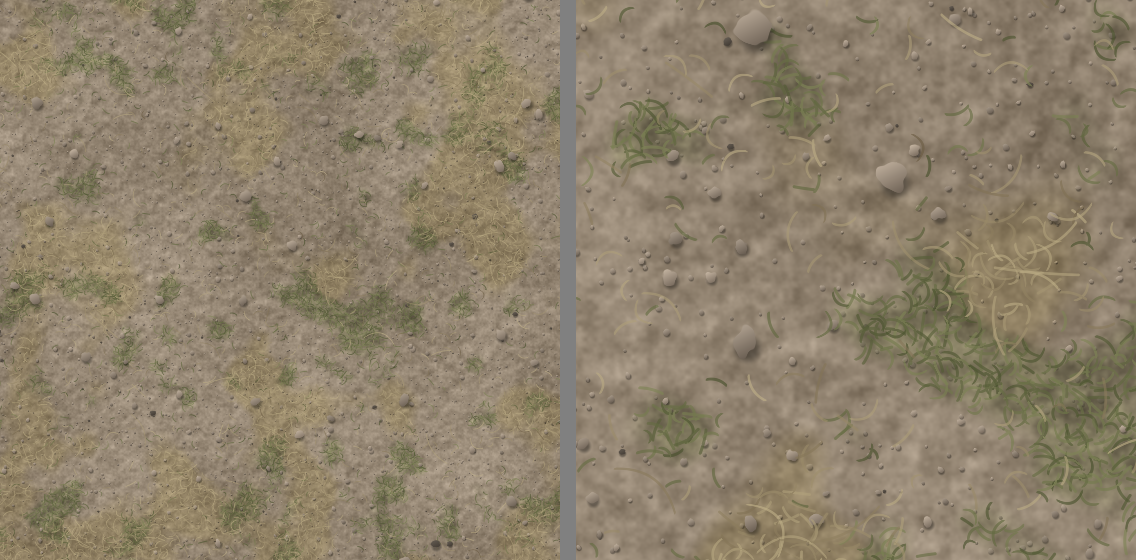
Left, the full canvas; right, a detail of the centre.
This texture is drawn by a WebGL 2 fragment shader. Its source:

```glsl
#version 300 es
precision highp float;
// Dry trodden soil with pebbles, scattered straw and small tufts of grass.

uniform vec2 u_resolution;
out vec4 fragColor;

const vec2 LIGHT = vec2(-0.45, 0.89);

float hash(vec2 p) {
    return fract(sin(dot(p, vec2(127.1, 311.7))) * 43758.5453);
}

float noise(vec2 p) {
    vec2 i = floor(p), f = fract(p);
    f = f * f * (3.0 - 2.0 * f);
    return mix(mix(hash(i), hash(i + vec2(1, 0)), f.x),
               mix(hash(i + vec2(0, 1)), hash(i + vec2(1, 1)), f.x), f.y);
}

float fbm(vec2 p) {
    float sum = 0.0, amp = 0.533;
    for (int i = 0; i < 4; i++) {
        sum += amp * noise(p);
        p = mat2(1.6, 1.2, -1.2, 1.6) * p + 7.3;
        amp *= 0.5;
    }
    return sum;
}

mat2 rotation(float a) {
    return mat2(cos(a), sin(a), -sin(a), cos(a));
}

// Patchy density of plants, 0 on bare soil to 1 inside a clump
float clump(vec2 p, float freq, float low) {
    vec2 q = rotation(0.6) * p * freq + freq * 3.7;
    return smoothstep(low, low + 0.2, 0.65 * noise(q) + 0.35 * noise(q * 2.3 + 5.1));
}

// Curved strands rooted in clumps: x is coverage, y a random tone
vec2 strands(vec2 p, float cells, vec2 halfSize, float freq, float low, float stray, float seed) {
    float blur = 0.6 / u_resolution.y;
    vec2 result = vec2(0.0, 0.5);
    for (int j = -1; j <= 1; j++)
    for (int i = -1; i <= 1; i++) {
        vec2 cell = floor(p * cells) + vec2(i, j);
        vec2 id = cell + seed;
        vec2 root = (cell + vec2(hash(id), hash(id + 31.7))) / cells;
        if (hash(id + 12.3) > max(stray, clump(root, freq, low))) continue;
        float reach = halfSize.x * mix(0.4, 1.0, hash(id + 5.9));
        vec2 q = rotation(6.283 * hash(id + 71.1)) * (p - root);
        q.y += (hash(id + 44.2) - 0.5) * 1.3 * q.x * q.x / reach;
        float d = length(vec2(max(abs(q.x) - reach, 0.0), q.y));
        float cover = 1.0 - smoothstep(halfSize.y - blur, halfSize.y + blur, d);
        if (cover > result.x) result = vec2(cover, hash(id + 90.4));
    }
    return result;
}

// Rounded stones, lit from above, with a soft shadow beneath
vec3 pebbles(vec3 col, vec2 p, float cells, float chance, float seed) {
    float blur = 0.7 * cells / u_resolution.y;
    for (int j = -1; j <= 1; j++)
    for (int i = -1; i <= 1; i++) {
        vec2 cell = floor(p * cells) + vec2(i, j);
        vec2 id = cell + seed;
        if (hash(id) > chance) continue;
        float size = hash(id + 8.1), tone = hash(id + 23.5);
        float r = mix(0.12, 0.29, size * size);
        vec2 v = p * cells - cell - vec2(hash(id + 3.3), hash(id + 17.9));
        vec2 q = rotation(6.283 * tone) * v * vec2(1.0, 1.0 + 0.6 * hash(id + 50.2));
        float d = length(q) - r * (0.7 + 0.5 * noise(q * 1.6 / r + id));
        float shadow = length(v + LIGHT * r * 0.5) - r * 0.8;
        col *= 1.0 - 0.35 * (1.0 - smoothstep(-0.3 * r, 0.4 * r, shadow));
        float lit = clamp(0.55 + 0.5 * dot(v / r, LIGHT), 0.0, 1.0);
        vec3 stone = mix(vec3(0.45, 0.40, 0.35), vec3(0.72, 0.66, 0.59), lit);
        stone *= tone > 0.94 ? 0.55 : mix(0.86, 1.07, tone);
        col = mix(col, stone, 1.0 - smoothstep(-blur, blur, d));
    }
    return col;
}

void main() {
    vec2 p = gl_FragCoord.xy / u_resolution.y;

    // Soil with broad stains, crumbly relief and fine grain
    float relief = fbm(p * 70.0) - fbm(p * 70.0 + LIGHT * 0.5);
    float tone = 0.5 + 0.8 * (fbm(p * 7.0) - 0.5) + 0.8 * (fbm(p * 90.0 + 40.0) - 0.5)
               - 0.9 * relief + 0.35 * (noise(p * 310.0) - 0.5);
    vec3 col = mix(vec3(0.49, 0.435, 0.365), vec3(0.68, 0.62, 0.545), clamp(tone, -0.3, 1.3));
    col = pebbles(col, p, 120.0, 0.22, 210.0);

    // Withered and green ground cover under the strands
    float dry = clump(p, 9.0, 0.5), green = clump(p, 15.0, 0.59);
    col = mix(col, col * vec3(0.99, 0.98, 0.88), dry);
    col = mix(col, vec3(0.41, 0.41, 0.28) * (0.6 + 0.8 * tone), 0.5 * green);
    col = pebbles(col, p, 55.0, 0.16, 130.0);

    // Grass blades
    for (int k = 0; k < 2; k++) {
        vec2 blade = strands(p, 110.0, vec2(0.008, 0.0009), 15.0, 0.59, 0.015, 300.0 + 57.0 * float(k));
        vec3 leaf = mix(vec3(0.29, 0.32, 0.18), vec3(0.50, 0.52, 0.34), blade.y);
        col = mix(col, leaf, 0.65 * blade.x);
    }

    // Straw, from short bits to long stalks
    for (int k = 0; k < 3; k++) {
        float cells = 95.0 / exp2(float(k));
        vec2 straw = strands(p, cells, vec2(0.85 / cells, 0.0008), 9.0, 0.53 + 0.06 * float(k), 0.06, 20.0 + 83.0 * float(k));
        vec3 stalk = mix(vec3(0.42, 0.36, 0.26), vec3(0.76, 0.70, 0.54), sqrt(straw.y));
        col = mix(col, stalk, 0.6 * straw.x);
    }

    col = pebbles(col, p, 24.0, 0.10, 60.0);
    fragColor = vec4(col, 1.0);
}
```
